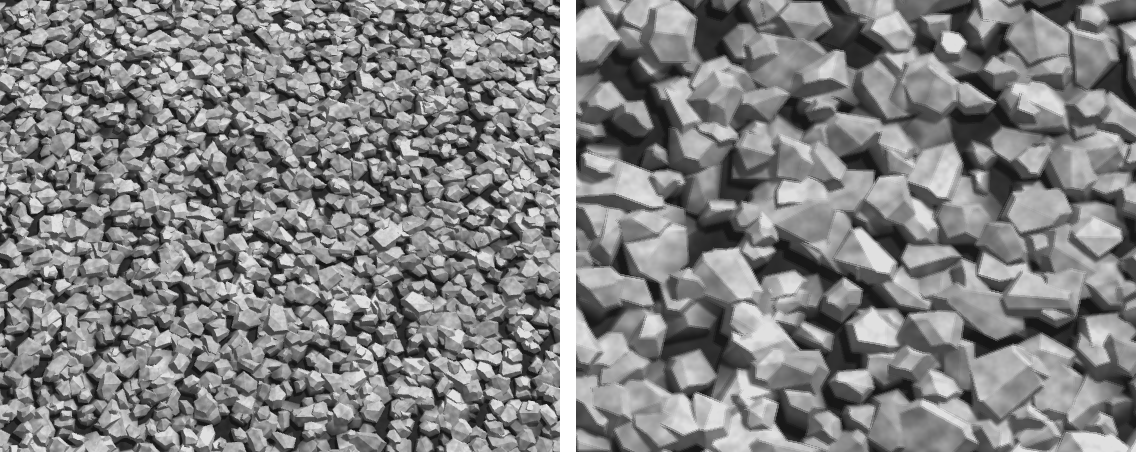
Left: the whole. Right: its middle third, enlarged.
This texture is drawn by a Shadertoy shader. Its source:

```glsl
// Crushed grey gravel in hard sunlight, seen at a slight slant.
// Each stone is a random faceted solid on a jittered grid; the highest
// of several overlapping layers wins, then is lit with cast shadows.

const float TAU = 6.2831853;
const float STONES_ACROSS = 21.0;
const float SLANT = 0.28;
const int LAYERS = 4;
const int SIDES = 6;
const vec3 SUN = vec3(0.34, 0.58, 0.74);
const vec3 STONE_COLOR = vec3(0.908, 0.908, 0.91);

float hash(vec2 p) {
    return fract(sin(dot(p, vec2(127.1, 311.7))) * 43758.5453);
}

vec2 hash2(vec2 p) {
    return vec2(hash(p), hash(p + 57.3));
}

float valueNoise(vec2 p) {
    vec2 i = floor(p), f = fract(p);
    f = f * f * (3.0 - 2.0 * f);
    float low = mix(hash(i), hash(i + vec2(1, 0)), f.x);
    float high = mix(hash(i + vec2(0, 1)), hash(i + vec2(1, 1)), f.x);
    return mix(low, high, f.y);
}

// One stone around its centre: xy = slope of the facet, z = albedo,
// w = height, or -1 outside the outline.
vec4 stone(vec2 d, vec2 seed, float base) {
    vec4 outside = vec4(0, 0, 1, -1);
    if (dot(d, d) > 0.8) return outside;

    // Two tilted top facets meeting in a ridge
    vec2 tiltA = (hash2(seed + 3.1) - 0.5) * 1.05;
    vec2 tiltB = (hash2(seed + 8.7) - 0.5) * 1.05;
    float thickness = mix(0.18, 0.36, hash(seed + 5.9));
    vec2 slope = dot(d, tiltA) < dot(d, tiltB) ? tiltA : tiltB;
    float height = thickness + dot(d, slope);

    // Sides bound a convex, elongated outline; those facing the viewer
    // look wider than those facing away
    float turn = (hash(seed + 1.7) - 0.5) * 3.0;
    float radius = mix(0.18, 0.41, hash(seed + 2.3));
    float elongation = 0.8 * hash(seed + 4.9);
    for (int i = 0; i < SIDES; i++) {
        vec2 rnd = hash2(seed + 11.3 * float(i + 1));
        float angle = (float(i) + 0.65 * rnd.x) * TAU / float(SIDES);
        vec2 n = vec2(cos(angle + turn), sin(angle + turn));
        float reach = radius * (0.7 + 0.45 * rnd.y + elongation * abs(cos(angle)));
        float inset = reach - dot(d, n);
        if (inset < 0.0) return outside;
        float steepness = mix(1.0, 3.0, fract(rnd.y * 7.0 + rnd.x));
        steepness *= mix(0.85, 1.5, 0.5 + 0.5 * n.y);
        if (inset * steepness < height) {
            height = inset * steepness;
            slope = -n * steepness;
        }
    }
    return vec4(slope, mix(0.87, 1.04, hash(seed + 6.1)), max(base + height, 0.0));
}

// Topmost stone surface at p, in grid units
vec4 gravel(vec2 p) {
    vec4 top = vec4(0, 0, 0.75, 0);
    for (int layer = 0; layer < LAYERS; layer++) {
        vec2 q = p + float(layer) * vec2(17.37, 9.61);
        for (int k = 0; k < 9; k++) {
            vec2 cell = floor(q) + vec2(k % 3, k / 3) - 1.0;
            vec2 seed = cell + 41.0 * float(layer);
            vec2 center = cell + 0.5 + (hash2(seed) - 0.5) * 0.7;
            float base = 0.085 * float(layer) + 0.36 * hash(seed + 9.4);
            vec4 s = stone(q - center, seed, base);
            if (s.w > top.w) top = s;
        }
    }
    return top;
}

// Share of sunlight left after blocking by taller stones
float sunlight(vec2 p, float height) {
    float blocked = 0.0;
    for (int i = 1; i <= 2; i++) {
        float travel = 0.13 * float(i);
        float rise = gravel(p + SUN.xy * travel).w - height - SUN.z * travel;
        blocked = max(blocked, smoothstep(0.0, 0.1, rise));
    }
    return 1.0 - 0.8 * blocked;
}

vec3 shade(vec2 p) {
    vec4 s = gravel(p);
    // Rough, slightly dented facets
    vec2 dent = vec2(valueNoise(p * 6.0), valueNoise(p * 6.0 + 31.7)) - 0.5;
    vec3 normal = normalize(vec3(0.5 * dent - s.xy, 1.0));
    float direct = max(dot(normal, normalize(SUN)), 0.0) * sunlight(p, s.w);
    float openness = mix(0.32, 1.0, smoothstep(0.05, 0.52, s.w));
    float grain = 0.6 * valueNoise(p * 11.0) + 0.4 * valueNoise(p * 27.0) - 0.5;
    float patches = 0.92 + 0.16 * valueNoise(p * 0.6);
    float light = (0.33 + 0.67 * direct) * openness * (1.0 + 0.18 * grain);
    return STONE_COLOR * s.z * light * patches;
}

// Slanted ground plane: stones shrink toward the top
vec2 ground(vec2 uv) {
    return (uv - vec2(0.5, 0.0)) * STONES_ACROSS / (1.0 - SLANT * uv.y);
}

void mainImage(out vec4 fragColor, in vec2 fragCoord) {
    vec2 uv = fragCoord / iResolution.x;
    float softness = 0.0008;
    vec3 color = vec3(0);

    // Four rotated samples smooth the edges
    for (int i = 0; i < 4; i++) {
        float angle = (float(i) + 0.3) * TAU / 4.0;
        color += shade(ground(uv + softness * vec2(cos(angle), sin(angle))));
    }
    fragColor = vec4(min(color / 4.0, 0.88), 1.0);
}
```
